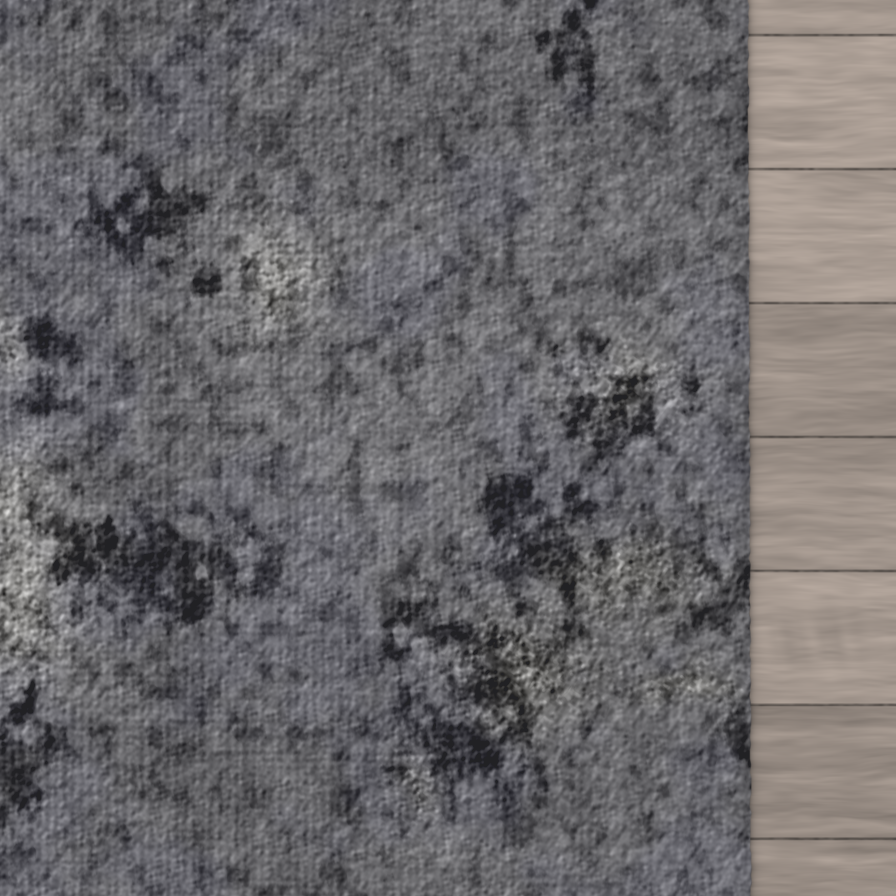
Write a Shadertoy shader that draws this texture.

```glsl
// A worn grey knitted rug beside pale horizontal floor planks.
// Elliptical stains, broken up by value noise, set the rug's tone; stitches and
// embossed noise add pile. The planks use stretched noise for their grain.

const float RUG_EDGE = 0.838;
const float EDGE_SLANT = 0.003;
const float PLANK_HEIGHT = 0.1495;
const float FIRST_SEAM = 0.0638;
const float STITCH_COLUMNS = 104.0;
const float RELIEF = 0.25;
const vec3 RUG_COLOR = vec3(0.402, 0.400, 0.412);
const vec3 WOOD_COLOR = vec3(1.0, 0.925, 0.870);

// Plank brightness, from bottom to top.
const float PLANK_TONE[8] = float[8](0.60, 0.585, 0.65, 0.61, 0.60, 0.66, 0.665, 0.645);

// Stains: centre, then radii.
const vec4 DARK[12] = vec4[12](
    vec4(0.64, 0.96, 0.045, 0.055), vec4(0.17, 0.75, 0.07, 0.045),
    vec4(0.23, 0.69, 0.02, 0.045), vec4(0.17, 0.36, 0.13, 0.06),
    vec4(0.01, 0.16, 0.06, 0.09), vec4(0.81, 0.34, 0.04, 0.06),
    vec4(0.68, 0.56, 0.08, 0.06), vec4(0.60, 0.38, 0.08, 0.08),
    vec4(0.54, 0.21, 0.08, 0.09), vec4(0.05, 0.58, 0.03, 0.06),
    vec4(0.47, 0.30, 0.03, 0.06), vec4(0.83, 0.19, 0.02, 0.05));
const vec4 LIGHT[4] = vec4[4](
    vec4(0.315, 0.69, 0.045, 0.065), vec4(0.025, 0.34, 0.06, 0.11),
    vec4(0.0, 0.61, 0.025, 0.045), vec4(0.0, 0.44, 0.05, 0.06));
const vec4 SPECKLED[5] = vec4[5](
    vec4(0.59, 0.25, 0.09, 0.06), vec4(0.70, 0.36, 0.08, 0.05),
    vec4(0.77, 0.235, 0.08, 0.02), vec4(0.70, 0.56, 0.07, 0.06),
    vec4(0.46, 0.12, 0.03, 0.05));

float hash(vec2 p) {
    return fract(sin(dot(p, vec2(127.1, 311.7))) * 43758.5453);
}

float noise(vec2 p) {
    vec2 cell = floor(p), f = fract(p);
    f = f * f * (3.0 - 2.0 * f);
    return mix(mix(hash(cell), hash(cell + vec2(1, 0)), f.x),
               mix(hash(cell + vec2(0, 1)), hash(cell + 1.0), f.x), f.y);
}

float fbm(vec2 p) {
    float sum = 0.0, amp = 0.533;
    for (int i = 0; i < 4; i++) {
        sum += amp * noise(p);
        p = mat2(1.6, 1.2, -1.2, 1.6) * p + 7.3;
        amp *= 0.5;
    }
    return sum;
}

float blob(vec2 p, vec4 stain) {
    vec2 d = (p - stain.xy) / stain.zw;
    return exp(-dot(d, d));
}

// Height of the tufts, turned so that no noise lattice shows.
float pile(vec2 p) {
    vec2 q = mat2(0.83, 0.56, -0.56, 0.83) * p;
    return noise(q * vec2(130.0, 105.0)) + 0.7 * noise(q.yx * vec2(230.0, 250.0) + 31.0);
}

vec3 rug(vec2 p) {
    vec2 warped = p + 0.06 * (vec2(fbm(p * 18.0), fbm(p * 18.0 + 40.0)) - 0.5);
    float dark = 0.0, light = 0.0, speckle = 0.0;
    for (int i = 0; i < 12; i++) dark = max(dark, blob(warped, DARK[i]));
    for (int i = 0; i < 4; i++) light = max(light, blob(warped, LIGHT[i]));
    for (int i = 0; i < 5; i++) speckle = max(speckle, blob(warped, SPECKLED[i]));

    // Broad mottling and ragged stains.
    float broad = fbm(p * 6.0 + 3.0) - 0.5;
    float ragged = fbm(p * vec2(58.0, 44.0) + 12.0);
    float fine = noise(mat2(0.8, 0.6, -0.6, 0.8) * p * 210.0 + 5.0);
    float tone = 0.12 * broad + 0.24 * (ragged - 0.5) + 0.09 * (fine - 0.5);
    tone -= 0.04 * blob(p, vec4(0.45, 0.88, 0.15, 0.10));
    tone += 0.025 * blob(p, vec4(0.22, 0.55, 0.25, 0.25));
    float tatter = 1.0 - ragged + 0.32 * (dark - 0.55);
    tone -= 0.15 * smoothstep(0.05, 0.5, dark) * smoothstep(0.40, 0.62, tatter);
    tone -= 0.06 * smoothstep(0.58, 0.72, 1.0 - ragged);
    tone += 0.16 * light * smoothstep(0.25, 0.65, 0.6 * ragged + 0.4 * fine);
    tone += 0.12 * speckle * smoothstep(0.5, 0.95, fine);
    tone -= 0.05 * smoothstep(0.03, 0.0, RUG_EDGE - p.x);

    // Knitted columns of slanted stitches, clearest on the left.
    float column = p.x * STITCH_COLUMNS;
    float row = p.y * STITCH_COLUMNS * 1.1 + 0.8 * abs(fract(column) - 0.5);
    float knit = 0.7 * cos(6.2832 * column) + 0.3 * cos(6.2832 * row);
    tone += mix(0.040, 0.018, smoothstep(0.1, 0.8, p.x)) * knit;

    // Light across the pile, stronger where it is worn.
    float slope = pile(p) - pile(p + vec2(-0.0022, 0.0028));
    tone += RELIEF * slope * (0.60 + 0.55 * max(light, speckle) + 0.15 * dark);

    vec3 color = RUG_COLOR + tone;
    color += vec3(-0.004, -0.003, 0.012) * smoothstep(0.45, 0.7, fbm(p * 9.0 + 60.0));
    color += vec3(0.012, 0.010, -0.010) * max(light, speckle);
    return max(color, vec3(0.13, 0.13, 0.14));
}

vec3 wood(vec2 p) {
    float level = (p.y - FIRST_SEAM) / PLANK_HEIGHT;
    float plank = floor(level);
    int index = clamp(int(plank) + 1, 0, 7);
    vec2 q = p + vec2(plank * 3.7, 0.014 * fbm(p * vec2(9.0, 20.0) + plank));
    float grain = fbm(q * vec2(8.0, 85.0)) - 0.5;
    float fiber = noise(q * vec2(40.0, 280.0)) - 0.5;
    float tone = PLANK_TONE[index] + 0.17 * grain + 0.05 * fiber;

    // Rippled figure across one plank.
    float ripple = noise(vec2(p.x * 75.0 + p.y * 14.0, p.y * 14.0)) - 0.4;
    tone += 0.08 * ripple * blob(p, vec4(0.93, 0.285, 0.09, 0.035));

    // Thin seams with a soft shaded border.
    float seam = abs(fract(level + 0.5) - 0.5) * PLANK_HEIGHT;
    float broken = 0.6 + 0.4 * noise(p * 180.0);
    tone *= 1.0 - 0.45 * broken * smoothstep(0.0025, 0.0004, seam);
    tone *= 1.0 - 0.05 * exp(-seam * 160.0);
    return WOOD_COLOR * tone;
}

void mainImage(out vec4 fragColor, in vec2 fragCoord) {
    vec2 p = fragCoord / iResolution.xy;
    float pixel = 1.0 / iResolution.x;
    float edge = RUG_EDGE - EDGE_SLANT * p.y + 0.002 * (noise(vec2(p.y * 130.0, 2.0)) - 0.5);
    float beyond = p.x - edge;
    vec3 floorColor = wood(p) * (1.0 - 0.30 * exp(-max(beyond, 0.0) * 260.0));
    vec3 color = mix(rug(p), floorColor, smoothstep(-pixel, pixel, beyond));
    fragColor = vec4(clamp(color, 0.0, 1.0), 1.0);
}
```
